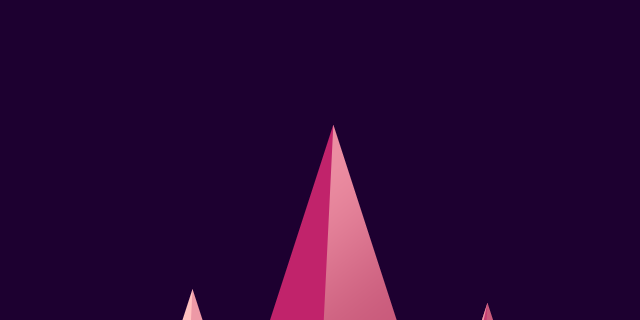
Reproduce this background procedurally as a Shadertoy shader.

```glsl
// Three faceted pink spires rising from the bottom edge of a flat dark violet field.
// Each spire is a wedge below its apex, split by a slanted ridge into two faces;
// coordinates are in canvas heights, and every edge is smoothed over one pixel.

#define NIGHT       vec3(0.112, 0.000, 0.188)
#define MAGENTA     vec3(0.757, 0.139, 0.420)
#define ROSE_LIGHT  vec3(0.925, 0.555, 0.635)
#define ROSE_DEEP   vec3(0.785, 0.350, 0.480)
#define BLUSH       vec3(1.000, 0.755, 0.750)
#define CORAL       vec3(0.930, 0.600, 0.650)
#define EDGE_SLOPE  0.324
#define RIDGE_SLOPE -0.049

// Coverage of the region right of a line through the apex; slope is dx per unit drop.
float rightOf(vec2 fromApex, float slope) {
    float dist = (fromApex.x + slope * fromApex.y) / sqrt(1.0 + slope * slope);
    return clamp(dist * iResolution.y + 0.5, 0.0, 1.0);
}

// Coverage of the wedge that opens downward from the apex.
float wedge(vec2 fromApex, float leftSlope, float rightSlope) {
    return rightOf(fromApex, leftSlope) * (1.0 - rightOf(fromApex, rightSlope))
         * step(fromApex.y, 0.0);
}

// Lays a two-faced spire over the colour beneath it.
vec3 spire(vec3 base, vec2 fromApex, float ridge, vec3 leftFace, vec3 rightFace) {
    vec3 faces = mix(leftFace, rightFace, rightOf(fromApex, ridge));
    return mix(base, faces, wedge(fromApex, -EDGE_SLOPE, EDGE_SLOPE));
}

void mainImage(out vec4 fragColor, in vec2 fragCoord) {
    vec2 p = fragCoord / iResolution.y;
    p.x += 1.0 - 0.5 * iResolution.x / iResolution.y;
    vec3 color = NIGHT;

    // Central spire, its lit face deepening toward the lower right
    vec2 center = p - vec2(1.0417, 0.6107);
    float shade = smoothstep(0.05, 0.75, dot(center, vec2(0.70, -0.90)));
    vec3 litFace = mix(ROSE_LIGHT, ROSE_DEEP, shade);
    color = spire(color, center, RIDGE_SLOPE, MAGENTA, litFace);

    // Pale tip on the left
    color = spire(color, p - vec2(0.6016, 0.0970), RIDGE_SLOPE, BLUSH, CORAL);

    // Small tip on the right with a bright sliver along its left edge
    vec2 small = p - vec2(1.5234, 0.0540);
    color = spire(color, small, RIDGE_SLOPE, mix(MAGENTA, ROSE_DEEP, 0.5), ROSE_DEEP);
    color = mix(color, CORAL, wedge(small, -EDGE_SLOPE, -0.22));

    fragColor = vec4(color, 1.0);
}
```
